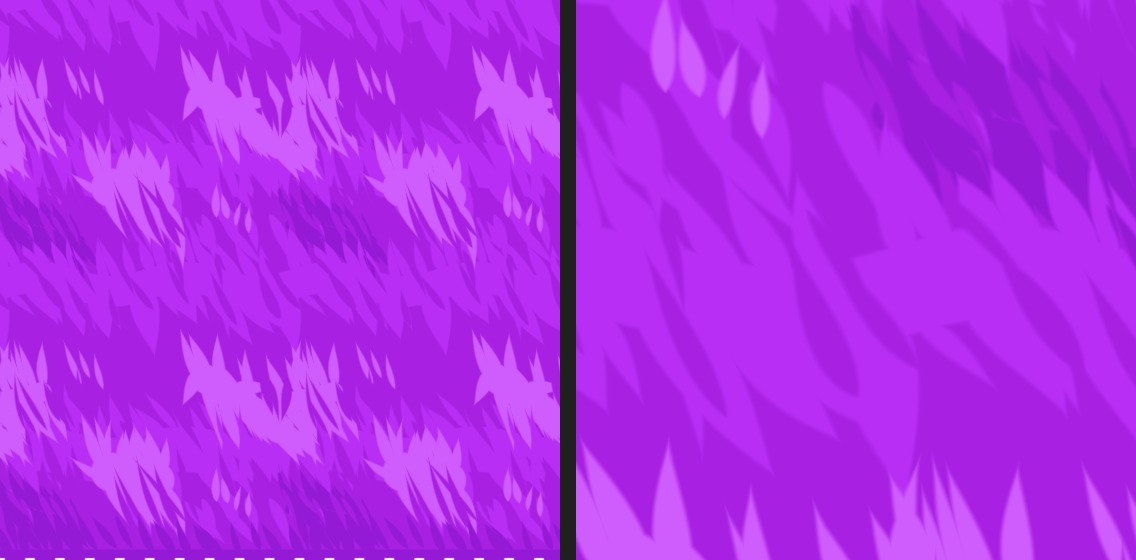
Left: the whole. Right: its middle third, enlarged.
A three.js fragment shader for this texture:

```glsl
// Repeating purple fur: bands and clumps of slanted, pointed tufts in four tones.
varying vec2 vUv;

const vec2 REPEATS = vec2(1.92, 1.97);
const float EDGE = 0.004;
const vec3 BASE = vec3(0.66, 0.13, 0.89);
const vec3 MID = vec3(0.72, 0.18, 0.96);
const vec3 LIGHT = vec3(0.81, 0.36, 0.99);
const vec3 DARK = vec3(0.58, 0.10, 0.84);
const vec2 RISE = vec2(-0.09, -0.15);
const vec2 FALL = vec2(0.11, 0.16);

float hash(float n) {
  return fract(sin(n * 127.1 + 3.7) * 4375.85);
}

// Shortest offset inside the repeating tile
vec2 wrap(vec2 d) {
  return fract(d + 0.5) - 0.5;
}

float cover(float dist) {
  return 1.0 - smoothstep(-EDGE, EDGE, dist);
}

// Curved leaf with a long thin tip, widest below the middle
float blade(vec2 p, vec2 root, vec2 reach, float width, float bend) {
  float len = length(reach);
  vec2 dir = reach / len;
  vec2 d = wrap(p - root);
  float t = clamp(dot(d, dir) / len, 0.0, 1.0);
  float s = dot(d, vec2(-dir.y, dir.x)) - bend * len * t * t;
  float halfWidth = 3.57 * width * pow(t, 0.7) * pow(1.0 - t, 1.25);
  return cover(abs(s) - halfWidth + EDGE);
}

// Row of varied blades rooted along the segment a-b
float fringe(vec2 p, vec2 a, vec2 b, vec2 reach, float width, float count, float seed) {
  float mask = 0.0;
  for (int i = 0; i < 24; i++) {
    float k = float(i);
    if (k >= count) break;
    float h1 = hash(k + seed * 31.0);
    float h2 = hash(k + seed * 31.0 + 0.37);
    float h3 = hash(k + seed * 31.0 + 0.71);
    vec2 root = mix(a, b, (k + 0.2 + 0.6 * h1) / count);
    root.y += 0.04 * (h2 - 0.5);
    vec2 aim = reach + 0.3 * (h3 - 0.5) * vec2(-reach.y, reach.x);
    aim *= 0.75 + 0.5 * hash(k + seed * 17.0);
    mask = max(mask, blade(p, root, aim, width * (0.75 + 0.5 * h1), 0.25 * h3));
  }
  return mask;
}

// Blades across the whole tile at one height
float row(vec2 p, float y, vec2 reach, float width, float count, float seed) {
  return fringe(p, vec2(0.0, y), vec2(1.0, y), reach, width, count, seed);
}

float capsule(vec2 p, vec2 a, vec2 b, float radius) {
  vec2 h = 0.5 * (b - a);
  vec2 d = wrap(p - 0.5 * (a + b));
  float t = clamp(dot(d, h) / dot(h, h), -1.0, 1.0);
  return cover(length(d - h * t) - radius);
}

// Solid core with blades rising up-left and falling down-right
float clump(vec2 p, vec2 a, vec2 b, float radius, vec2 up, vec2 down, float width, float count, float seed) {
  vec2 side = vec2(radius * 0.6, 0.0);
  float top = fringe(p, a - side, b + side, up, width, count, seed);
  float low = fringe(p, a - side, b + side, down, width * 1.3, count * 0.75, seed + 1.0);
  return max(capsule(p, a, b, radius), max(top, low));
}

// Wavy strip with ragged edges, broad falling lobes and a few notches
float band(vec2 p, float y, float halfHeight, float wave, float seed) {
  p.y -= wave * cos(12.566 * (p.x - 0.38));
  float hi = y - halfHeight;
  float lo = y + halfHeight;
  float body = cover(abs(wrap(p - vec2(0.0, y)).y) - halfHeight);
  body = max(body, row(p, hi + 0.04, RISE, 0.022, 20.0, seed));
  body = max(body, row(p, lo - 0.07, FALL * 1.25, 0.045, 8.0, seed + 1.0));
  body = max(body, row(p, lo - 0.03, FALL * 0.8, 0.02, 10.0, seed + 2.0));
  float notch = row(p, lo + 0.06, RISE * 1.1, 0.02, 8.0, seed + 3.0);
  notch = max(notch, row(p, hi - 0.06, FALL * 0.9, 0.016, 6.0, seed + 4.0));
  return body * (1.0 - notch);
}

void main() {
  // Tile space, with y running downwards
  vec2 p = vec2(vUv.x, 1.0 - vUv.y) * REPEATS;
  float floorMask = 1.0 - smoothstep(0.075, 0.085, vUv.y);

  // Lower mid band, shadow tufts, then the upper mid band
  vec3 color = mix(BASE, MID, band(p, 0.60, 0.08, 0.02, 1.0));
  color = mix(color, BASE, fringe(p, vec2(-0.10, 0.82), vec2(0.34, 0.82), RISE * 1.1, 0.03, 13.0, 6.0));
  float shade = clump(p, vec2(0.0, 0.79), vec2(0.27, 0.85), 0.022, RISE * 0.9, FALL * 0.8, 0.017, 13.0, 8.0);
  shade *= 1.0 - fringe(p, vec2(-0.06, 0.72), vec2(0.24, 0.76), FALL * 0.8, 0.013, 6.0, 9.0);
  color = mix(color, DARK, shade);
  color = mix(color, MID, fringe(p, vec2(0.36, 0.76), vec2(0.95, 0.77), FALL, 0.022, 8.0, 10.0));
  color = mix(color, MID, band(p, 1.0, 0.055, 0.025, 12.0) * (1.0 - floorMask));

  // Highlight clumps
  float light = clump(p, vec2(0.70, 0.33), vec2(0.96, 0.51), 0.05, vec2(-0.07, -0.17), vec2(0.13, 0.17), 0.022, 9.0, 17.0);
  light = max(light, clump(p, vec2(0.98, 0.42), vec2(1.14, 0.38), 0.036, vec2(-0.06, -0.20), vec2(0.11, 0.17), 0.02, 9.0, 19.0));
  light = max(light, clump(p, vec2(0.38, 0.66), vec2(0.53, 0.69), 0.068, vec2(-0.06, -0.19), vec2(0.13, 0.20), 0.022, 10.0, 22.0));
  light = max(light, blade(p, vec2(0.68, 0.29), vec2(-0.03, 0.15), 0.03, 0.2));
  light = max(light, blade(p, vec2(0.78, 0.38), vec2(0.16, -0.06), 0.03, 0.3));
  light = max(light, blade(p, vec2(0.37, 0.69), vec2(-0.15, -0.06), 0.02, 0.2));
  light = max(light, blade(p, vec2(0.54, 0.68), vec2(0.07, -0.13), 0.025, -0.3));
  light = max(light, fringe(p, vec2(0.72, 0.76), vec2(0.88, 0.83), vec2(-0.01, -0.11), 0.017, 4.0, 25.0));
  light = max(light, fringe(p, vec2(0.25, 0.33), vec2(0.37, 0.36), vec2(-0.06, -0.14), 0.013, 3.0, 26.0));
  color = mix(color, LIGHT, light);

  // Darker blades cutting into the highlights
  color = mix(color, BASE, fringe(p, vec2(0.87, 0.30), vec2(1.0, 0.34), vec2(0.03, 0.14), 0.02, 3.0, 28.0));
  color = mix(color, MID, fringe(p, vec2(0.78, 0.60), vec2(0.98, 0.67), RISE * 1.1, 0.016, 6.0, 27.0));
  color = mix(color, BASE, fringe(p, vec2(0.08, 0.53), vec2(0.32, 0.48), RISE * 1.2, 0.014, 7.0, 29.0));
  color = mix(color, BASE, fringe(p, vec2(0.46, 0.90), vec2(0.72, 0.83), RISE * 1.5, 0.017, 6.0, 31.0));

  // Shadowed floor with a dashed rim
  float tufts = row(p, 0.95, RISE * 0.8, 0.02, 16.0, 33.0);
  color = mix(color, DARK, max(tufts * floorMask, 1.0 - smoothstep(0.016, 0.022, vUv.y)));
  float dash = 1.0 - smoothstep(0.12, 0.2, abs(fract(vUv.x * 18.7 - 0.5) - 0.5));
  color = mix(color, vec3(1.0), dash * (1.0 - smoothstep(0.002, 0.005, vUv.y)));
  gl_FragColor = vec4(color, 1.0);
}
```
